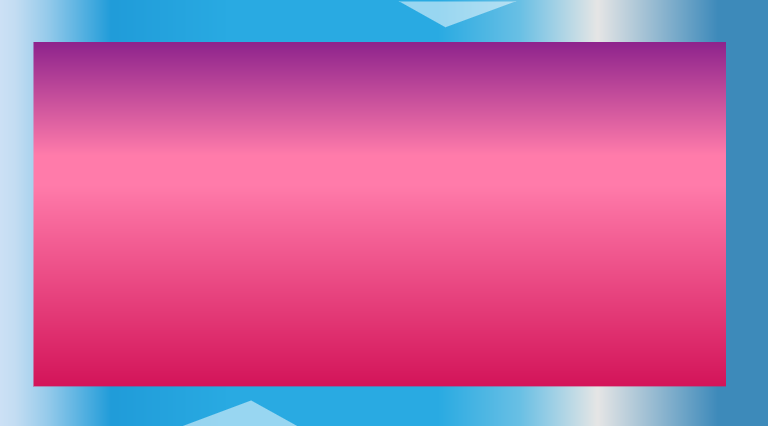
Write a WebGL 2 fragment shader that draws this background.

```glsl
#version 300 es
precision highp float;
// A glossy pink panel over a metallic blue backdrop with two pale triangles.
// The backdrop is a horizontal multi-stop gradient, the panel a vertical one;
// box and triangle distances give smooth edges at any canvas size.

uniform vec2 u_resolution;
out vec4 fragColor;

// Panel bounds, as fractions of the canvas
const vec2 PANEL_MIN = vec2(0.0436, 0.0930);
const vec2 PANEL_MAX = vec2(0.9453, 0.9014);

// Panel colours and the heights between which they blend
const vec3 PURPLE = vec3(0.555, 0.137, 0.550);
const vec3 PINK = vec3(1.000, 0.482, 0.667);
const vec3 CRIMSON = vec3(0.828, 0.078, 0.350);
const float PINK_LOW = 0.566;
const float PINK_HIGH = 0.636;

// Backdrop stops: colour in rgb, horizontal position in w
const int STOPS = 10;
const vec4 BACKDROP[STOPS] = vec4[STOPS](
    vec4(0.800, 0.880, 0.960, 0.000),
    vec4(0.765, 0.865, 0.950, 0.020),
    vec4(0.590, 0.795, 0.920, 0.061),
    vec4(0.125, 0.610, 0.850, 0.145),
    vec4(0.160, 0.667, 0.886, 0.300),
    vec4(0.160, 0.667, 0.886, 0.570),
    vec4(0.410, 0.750, 0.895, 0.677),
    vec4(0.900, 0.900, 0.900, 0.778),
    vec4(0.240, 0.540, 0.730, 0.935),
    vec4(0.240, 0.540, 0.730, 1.000));

// Triangle corners, as fractions of the canvas
const vec2 UPPER_LEFT = vec2(0.520, 0.9965);
const vec2 UPPER_RIGHT = vec2(0.671, 0.9965);
const vec2 UPPER_TIP = vec2(0.580, 0.9360);
const vec2 LOWER_LEFT = vec2(0.238, 0.000);
const vec2 LOWER_RIGHT = vec2(0.387, 0.000);
const vec2 LOWER_TIP = vec2(0.327, 0.060);
const float TRIANGLE_OPACITY = 0.52;

vec3 backdropColor(float x) {
    vec3 color = BACKDROP[0].rgb;
    for (int i = 1; i < STOPS; i++) {
        float t = clamp((x - BACKDROP[i - 1].w) / (BACKDROP[i].w - BACKDROP[i - 1].w), 0.0, 1.0);
        color = mix(color, BACKDROP[i].rgb, t);
    }
    return color;
}

vec3 panelColor(float y) {
    float pinkness = clamp((y - PANEL_MIN.y) / (PINK_LOW - PANEL_MIN.y), 0.0, 1.0);
    float purpleness = clamp((y - PINK_HIGH) / (PANEL_MAX.y - PINK_HIGH), 0.0, 1.0);
    return mix(mix(CRIMSON, PINK, pinkness), PURPLE, purpleness);
}

// Signed distance to the line a-b, negative on its left side
float lineDistance(vec2 p, vec2 a, vec2 b) {
    vec2 edge = normalize(b - a);
    return dot(p - a, vec2(edge.y, -edge.x));
}

// Corners run counterclockwise
float triangleDistance(vec2 p, vec2 a, vec2 b, vec2 c) {
    return max(lineDistance(p, a, b), max(lineDistance(p, b, c), lineDistance(p, c, a)));
}

float boxDistance(vec2 p, vec2 low, vec2 high) {
    vec2 d = max(low - p, p - high);
    return max(d.x, d.y);
}

// Coverage of a shape over one pixel, with distance in canvas heights
float coverage(float d) {
    return clamp(0.5 - d * u_resolution.y, 0.0, 1.0);
}

void main() {
    vec2 uv = gl_FragCoord.xy / u_resolution;
    vec2 scale = vec2(u_resolution.x / u_resolution.y, 1.0);
    vec2 p = uv * scale;

    vec3 color = backdropColor(uv.x);

    // Translucent triangles at the top and bottom edges
    float upper = triangleDistance(p, UPPER_LEFT * scale, UPPER_TIP * scale, UPPER_RIGHT * scale);
    float lower = triangleDistance(p, LOWER_LEFT * scale, LOWER_RIGHT * scale, LOWER_TIP * scale);
    color = mix(color, vec3(1.0), TRIANGLE_OPACITY * coverage(min(upper, lower)));

    // Panel on top
    float panel = boxDistance(p, PANEL_MIN * scale, PANEL_MAX * scale);
    color = mix(color, panelColor(uv.y), coverage(panel));

    fragColor = vec4(color, 1.0);
}
```
